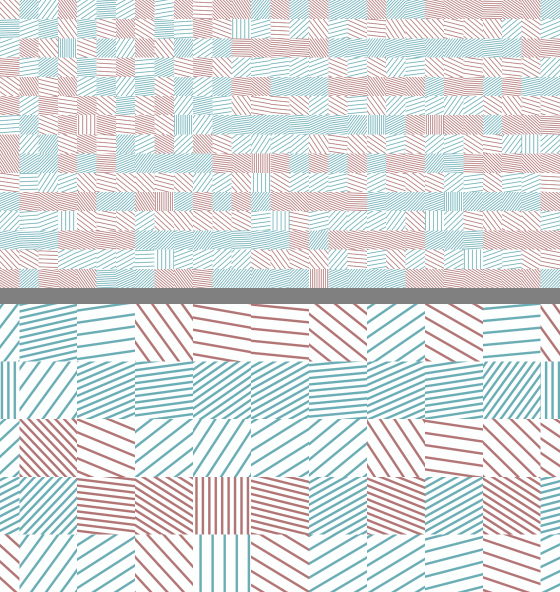
Top: the whole. Bottom: its middle third, enlarged.
Reproduce this pattern procedurally as a WebGL 2 fragment shader.

```glsl
#version 300 es
precision highp float;
// Grid of hatched tiles: dense and sparse rows with a checkered upper-left block.

uniform vec2 u_resolution;
out vec4 fragColor;

const vec2 GRID = vec2(29.0, 15.0);       // tiles across and down
const vec2 BLOCK = vec2(11.0, 8.0);       // checkered block, in tiles
const float DENSE_LINES = 9.0;            // lines per tile side
const float SPARSE_LINES = 4.8;
const float LINE_WIDTH = 0.042;           // in tile sides
const vec3 PAPER = vec3(0.992, 0.996, 0.996);
const vec3 TEAL = vec3(0.42, 0.68, 0.71);
const vec3 ROSE = vec3(0.70, 0.46, 0.46);

float hash(vec2 p, float seed) {
    vec3 q = fract(vec3(p.xyx + seed) * vec3(0.1031, 0.1030, 0.0973));
    q += dot(q, q.yzx + 33.33);
    return fract((q.x + q.y) * q.z);
}

// Layered sines that give neighbouring tiles in a row a similar lean.
float drift(vec2 tile) {
    return 0.6 * sin(tile.x * 0.43 + tile.y * 2.3)
         + 0.4 * sin(tile.x * 0.91 - tile.y * 1.7 + 1.0);
}

// Checkerboard inside the block, alternating rows elsewhere.
bool isDense(vec2 tile, vec2 block) {
    bool inBlock = all(lessThan(tile, block));
    return inBlock ? mod(tile.x + tile.y, 2.0) > 0.5 : mod(tile.y, 2.0) < 0.5;
}

// Integral of a unit-period line pattern, for exact box filtering.
float lineIntegral(float x, float width) {
    return floor(x) * width + min(fract(x), width);
}

// Ink coverage of parallel lines at a given angle inside one tile.
float hatch(vec2 p, float angle, float density, float phase, float pixel) {
    vec2 normal = vec2(-sin(angle), cos(angle));
    float x = dot(p, normal) * density + phase;
    float span = pixel * density;
    float width = LINE_WIDTH * density;
    return (lineIntegral(x + 0.5 * span, width)
          - lineIntegral(x - 0.5 * span, width)) / span;
}

// Ink for one tile: rising lines are teal, falling lines are rose.
vec3 drawTile(vec2 tile, vec2 local, float pixel) {
    float bias = all(lessThan(tile, BLOCK)) ? 0.2 : 0.6;
    float lean = bias * drift(tile) + hash(tile, 3.7) - 0.5;
    float side = lean < 0.0 ? -1.0 : 1.0;
    float angle = mix(0.02, 1.0, hash(tile, 17.3));
    if (hash(tile, 41.9) < 0.04) angle = 1.5708;

    float density = isDense(tile, BLOCK) ? DENSE_LINES : SPARSE_LINES;
    float phase = hash(tile, 71.1);
    float ink = hatch(local, side * angle, density, phase, pixel);
    return mix(PAPER, side > 0.0 ? TEAL : ROSE, ink);
}

void main() {
    vec2 position = gl_FragCoord.xy / u_resolution * GRID;
    float pixel = GRID.y / u_resolution.y;

    // Blend across tile edges over one pixel so the cuts stay smooth.
    vec3 colour = vec3(0.0);
    for (int i = 0; i < 4; i++) {
        vec2 offset = (vec2(i % 2, i / 2) - 0.5) * 0.5 * pixel;
        vec2 cell = position + offset;
        vec2 tile = floor(cell);
        vec2 local = cell - tile - 0.5;
        tile.y = GRID.y - 1.0 - tile.y;   // count rows from the top
        colour += 0.25 * drawTile(tile, local, 0.6 * pixel);
    }
    fragColor = vec4(colour, 1.0);
}
```
